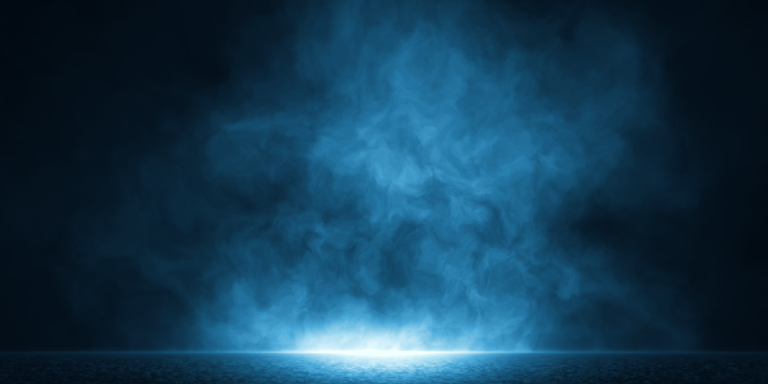
Reproduce this background procedurally as a WebGL 2 fragment shader.

```glsl
#version 300 es
precision highp float;

uniform vec2 u_resolution;
out vec4 fragColor;

float hash(vec2 p) {
    vec3 q = fract(p.xyx * 0.1031);
    q += dot(q, q.yzx + 33.33);
    return fract((q.x + q.y) * q.z);
}

float noise(vec2 p) {
    vec2 i = floor(p), f = fract(p);
    f = f * f * (3.0 - 2.0 * f);
    return mix(mix(hash(i), hash(i + vec2(1, 0)), f.x),
               mix(hash(i + vec2(0, 1)), hash(i + vec2(1, 1)), f.x), f.y);
}

float fbm(vec2 p) {
    float sum = 0.0, amp = 0.5;
    for (int i = 0; i < 6; i++) {
        sum += amp * noise(p);
        p = mat2(1.6, 1.2, -1.2, 1.6) * p + 17.3;
        amp *= 0.53;
    }
    return sum;
}

// Soft elliptical cloud
float puff(vec2 p, vec2 center, vec2 radius) {
    p = (p - center) / radius;
    return exp(-dot(p, p));
}

// Tone 0..7 runs from near black through blue to white
vec3 ramp(float tone) {
    vec3 stops[8] = vec3[8](
        vec3(0.00, 0.025, 0.05), vec3(0.02, 0.08, 0.13),
        vec3(0.05, 0.19, 0.28), vec3(0.08, 0.32, 0.46),
        vec3(0.14, 0.47, 0.65), vec3(0.30, 0.67, 0.85),
        vec3(0.67, 0.87, 0.95), vec3(0.95, 1.00, 1.00));
    tone = clamp(tone, 0.0, 6.999);
    int i = int(tone);
    return mix(stops[i], stops[i + 1], fract(tone));
}

float smoke(vec2 p) {
    vec2 warp = vec2(fbm(p * 5.0 + 20.0), fbm(p * 5.0 + 51.0)) - 0.52;
    vec2 q = p + 0.2 * warp;

    // Main column and its lobes
    float tone = 0.2 + 2.2 * puff(q, vec2(0.08, 0.50), vec2(0.50, 0.60));
    tone += 1.5 * puff(q, vec2(0.00, 0.78), vec2(0.30, 0.30));
    tone += 0.9 * puff(q, vec2(0.02, 0.59), vec2(0.20, 0.12));
    tone += 1.5 * puff(q, vec2(0.42, 0.64), vec2(0.25, 0.23));
    tone += 0.8 * puff(q, vec2(-0.32, 0.66), vec2(0.14, 0.12));
    tone += 0.7 * puff(q, vec2(0.15, 0.42), vec2(0.22, 0.12));

    // Fog above the floor
    tone += 1.7 * puff(q, vec2(-0.02, 0.24), vec2(0.45, 0.19));
    tone += 1.2 * puff(q, vec2(-0.34, 0.20), vec2(0.16, 0.13));
    tone += 1.0 * puff(q, vec2(0.50, 0.20), vec2(0.35, 0.15));

    // Faint side haze
    tone += 0.8 * puff(q, vec2(-0.70, 0.42), vec2(0.40, 0.38));
    tone += 0.6 * puff(q, vec2(0.70, 0.65), vec2(0.30, 0.40));

    // Dark hollows
    tone -= 0.6 * puff(q, vec2(-0.29, 0.51), vec2(0.13, 0.05));
    tone -= 0.5 * puff(q, vec2(-0.09, 0.48), vec2(0.06, 0.06));
    tone -= 0.9 * puff(q, vec2(0.03, 0.31), vec2(0.12, 0.08));
    tone -= 0.8 * puff(q, vec2(0.50, 0.41), vec2(0.18, 0.05));

    // Billows, with fine mottling in the lower middle
    float body = clamp(tone / 3.0, 0.2, 1.0);
    tone += 1.4 * body * (fbm(q * 8.0 + 8.0) - 0.52);
    float mottle = puff(p, vec2(0.03, 0.37), vec2(0.42, 0.20));
    tone += (0.9 + 1.3 * mottle) * body * (fbm(q * 22.0 + 3.0) - 0.52);

    // Light spilling up from the horizon
    tone += 2.5 * puff(p, vec2(0.0, 0.09), vec2(0.38, 0.09));
    return tone + 1.1 * puff(p, vec2(0.0, 0.09), vec2(0.60, 0.06));
}

float ground(vec2 p) {
    float tone = 0.6 + 4.4 * puff(p, vec2(0.0, 0.083), vec2(0.36, 0.12));
    tone += 1.7 * puff(p, vec2(0.0, 0.083), vec2(0.75, 0.08));
    float grain = noise(p * vec2(70.0, 170.0)) + noise(p * vec2(150.0, 300.0)) - 1.0;
    return tone + 0.5 * grain * smoothstep(0.085, 0.04, p.y);
}

void main() {
    vec2 p = (gl_FragCoord.xy - vec2(0.5 * u_resolution.x, 0.0)) / u_resolution.y;
    float tone = mix(ground(p), smoke(p), smoothstep(0.077, 0.089, p.y));

    // Thin bright horizon
    tone += 1.4 * exp(-abs(p.y - 0.083) / 0.006 - p.x * p.x / 0.9);
    fragColor = vec4(ramp(tone), 1.0);
}
```
